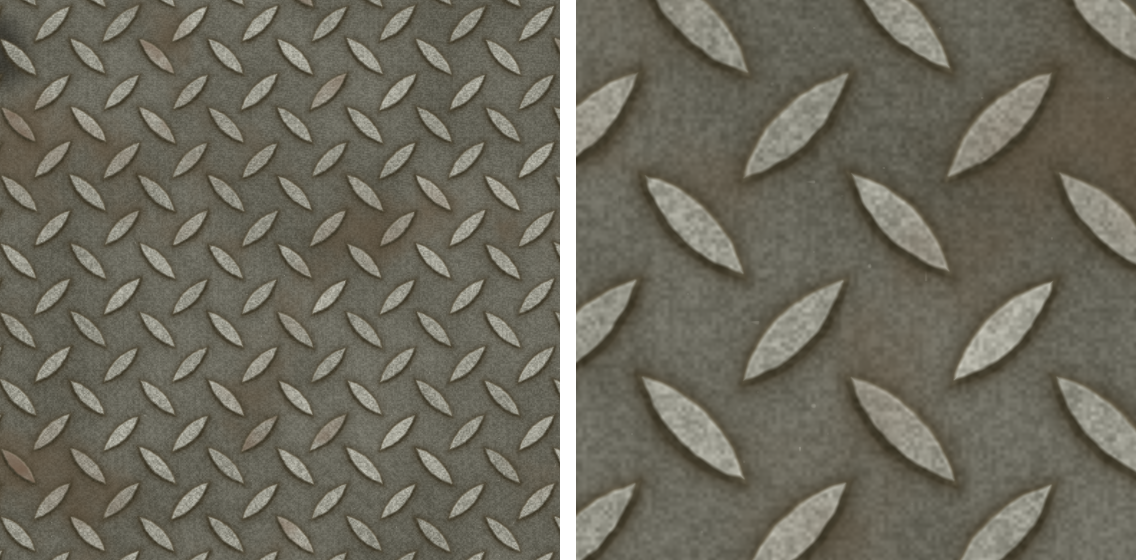
Left: the whole. Right: its middle third, enlarged.
This texture is drawn by a Shadertoy shader. Its source:

```glsl
// Worn steel tread plate: two interleaved lattices of raised, lens-shaped lugs
// leaning in opposite directions, each with a dark rim and a grimy brown halo.
// Lugs are vesica distance functions; wear and grain come from value noise.

float hash(vec2 p) {
    return fract(sin(dot(p, vec2(127.1, 311.7))) * 43758.5453);
}

float noise(vec2 p) {
    vec2 i = floor(p), f = fract(p);
    f = f * f * (3.0 - 2.0 * f);
    return mix(mix(hash(i), hash(i + vec2(1, 0)), f.x),
               mix(hash(i + vec2(0, 1)), hash(i + vec2(1, 1)), f.x), f.y);
}

float fbm(vec2 p) {
    float sum = 0.0, amp = 0.5;
    for (int i = 0; i < 5; i++) {
        sum += amp * noise(p);
        p = mat2(1.6, 1.2, -1.2, 1.6) * p + 7.3;
        amp *= 0.5;
    }
    return sum;
}

// Signed distance to a pointed lens, long axis along y
float lens(vec2 p, float halfWidth, float halfLength) {
    p = abs(p);
    float d = (halfLength * halfLength - halfWidth * halfWidth) / (2.0 * halfWidth);
    return (p.y - halfLength) * d > p.x * halfLength
        ? length(p - vec2(0.0, halfLength))
        : length(p + vec2(d, 0.0)) - d - halfWidth;
}

void mainImage(out vec4 fragColor, in vec2 fragCoord) {
    vec2 uv = fragCoord / iResolution.y;
    float aa = 1.0 / iResolution.y;

    // Surface noise: fine grain, soft mottling and sparse rust
    float grain = 0.6 * noise(uv * 390.0) + 0.4 * noise(uv * 210.0 + 31.0) - 0.5;
    float mottle = fbm(uv * 9.0 + 3.0) - 0.48;
    float rust = smoothstep(0.54, 0.80, fbm(uv * 6.5 + 17.0));
    float edgeWear = (noise(uv * 130.0) - 0.5) * 0.0013;

    // Flat plate
    vec3 color = vec3(0.407, 0.402, 0.357) + 0.13 * mottle + 0.14 * grain;
    color = mix(color, vec3(0.37, 0.29, 0.20), 0.45 * rust);
    float stain = length((uv - vec2(0.0, 0.91)) * vec2(1.0, 0.75));
    color *= 1.0 - 0.4 * smoothstep(0.07, 0.0, stain + 0.08 * mottle);
    float speck = smoothstep(0.965, 1.0, noise(uv * 120.0 + 53.0));
    color += 0.10 * speck;

    for (int k = 0; k < 2; k++) {
        // Nearest lug of this lattice, slightly displaced and resized
        float lean = k == 0 ? -1.0 : 1.0;
        vec2 pitch = vec2(0.1235, 0.1218);
        vec2 start = k == 0 ? vec2(0.0326, 0.0455) : vec2(0.0939, -0.0175);
        vec2 cell = round((uv - start) / pitch);
        vec2 id = cell + 40.0 * float(k);
        vec2 q = uv - start - cell * pitch;
        q -= 0.0025 * (vec2(hash(id), hash(id + 5.7)) - 0.5);
        q /= 0.96 + 0.08 * hash(id + 9.1);

        // Local axes: x across the lug with positive upward, y along it
        vec2 across = vec2(-lean, 1.0) * 0.7071;
        vec2 along = vec2(1.0, lean) * 0.7071;
        vec2 local = vec2(dot(q, across), dot(q, along));
        float body = lens(local, 0.0143, 0.0465) + edgeWear;
        float face = lens(local - vec2(0.0014, 0.0), 0.0112, 0.0425) + edgeWear;
        float upper = smoothstep(-0.006, 0.006, local.x);

        // Grime gathered around the foot
        float grime = exp(-max(body, 0.0) / 0.0052) * (0.65 + 0.5 * noise(uv * 45.0));
        color = mix(color, vec3(0.25, 0.215, 0.145) + 0.07 * grain, clamp(0.75 * grime, 0.0, 1.0));

        // Sloped sides: dim below, lit above
        vec3 side = mix(vec3(0.25, 0.23, 0.17), vec3(0.43, 0.40, 0.32), upper);
        side += 0.10 * grain;
        color = mix(color, side, smoothstep(0.0012 + aa, -0.0012 - aa, body));

        // Worn top face, with a few rusty lugs
        vec3 top = vec3(0.605, 0.602, 0.555) + 0.26 * grain + 0.10 * mottle;
        top += 0.08 * (hash(id + 2.3) - 0.5);
        float rusty = step(0.93, hash(id + 13.9)) * noise(uv * 50.0 + 8.0);
        top = mix(top, vec3(0.45, 0.37, 0.30), clamp(0.35 * rust + 0.65 * rusty, 0.0, 1.0));
        top += 0.07 * upper * smoothstep(-0.0035, 0.0, face);
        color = mix(color, top, smoothstep(0.0008 + aa, -0.0008 - aa, face));
    }

    fragColor = vec4(clamp(color, 0.0, 1.0), 1.0);
}
```
